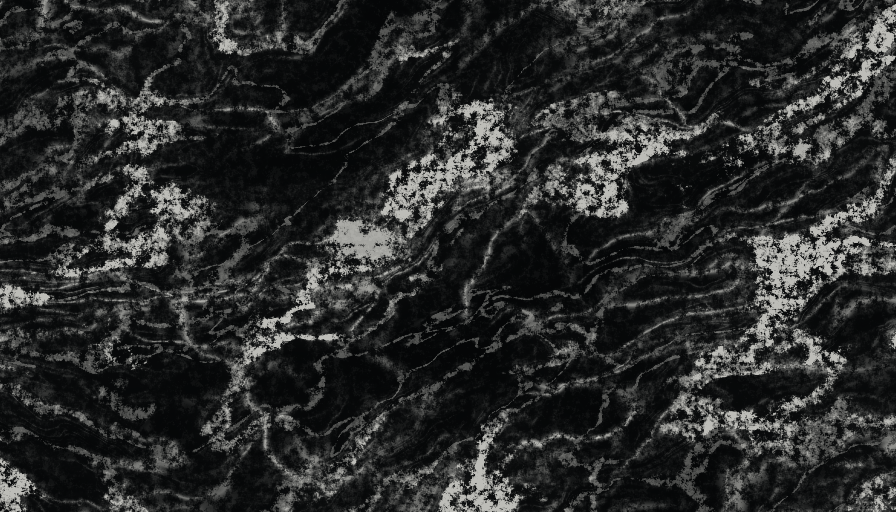
Reproduce this texture procedurally as a WebGL 1 fragment shader.

```glsl
precision highp float;

// Polished black granite crossed by pale mineral veins rising to the right.
// A bent, stretched flow space carries crumbly bands, fine filaments and
// faint strata, all taken from the zero contours of gradient noise.

uniform vec2 u_resolution;

const vec3 BLACK_STONE = vec3(0.018, 0.024, 0.027);
const vec3 PALE_QUARTZ = vec3(0.74, 0.74, 0.72);
const float FLOW_ANGLE = 0.47;

vec2 hash2(vec2 cell) {
  vec3 q = fract(cell.xyx * vec3(0.1031, 0.1030, 0.0973));
  q += dot(q, q.yzx + 33.33);
  return fract((q.xx + q.yz) * q.zy);
}

float cornerSlope(vec2 cell, vec2 offset, vec2 corner) {
  return dot(hash2(cell + corner) * 2.0 - 1.0, offset - corner);
}

float noise(vec2 p) {
  vec2 cell = floor(p);
  vec2 f = p - cell;
  vec2 u = f * f * f * (f * (f * 6.0 - 15.0) + 10.0);
  float low = mix(cornerSlope(cell, f, vec2(0.0, 0.0)),
                  cornerSlope(cell, f, vec2(1.0, 0.0)), u.x);
  float high = mix(cornerSlope(cell, f, vec2(0.0, 1.0)),
                   cornerSlope(cell, f, vec2(1.0, 1.0)), u.x);
  return mix(low, high, u.y);
}

float fbm(vec2 p, float gain) {
  float sum = 0.0;
  float amplitude = 1.0;
  for (int octave = 0; octave < 4; octave++) {
    sum += amplitude * noise(p);
    p = p * 2.03 + vec2(17.3, 9.1);
    amplitude *= gain;
  }
  return sum;
}

vec2 rotate(vec2 p, float angle) {
  float c = cos(angle);
  float s = sin(angle);
  return vec2(c * p.x + s * p.y, c * p.y - s * p.x);
}

vec2 warp(vec2 p, float frequency, float amount) {
  vec2 q = p * frequency;
  return p + amount * vec2(fbm(q + 3.7, 0.5), fbm(q + 41.2, 0.5));
}

// Turns the flow downhill in the lower left corner.
vec2 bendCorner(vec2 p) {
  float reach = max(0.45 - p.x, 0.0);
  float low = 1.0 - smoothstep(0.2, 0.65, p.y);
  return vec2(p.x, p.y - 1.2 * reach * reach * low);
}

// Falls from one on the contour to zero, with a short tail.
float ridge(float contour, float width) {
  return exp(-pow(abs(contour) / width, 1.5));
}

// A band broken into crumbs by the grain; swell widens and brightens it.
float crumblyBand(float contour, float swell, float grain, float maxWidth) {
  float width = mix(0.02, maxWidth, smoothstep(-0.2, 0.3, swell));
  float band = ridge(contour, width);
  float crumbs = smoothstep(0.22, 0.85, band * (1.0 + 1.7 * grain));
  float bright = smoothstep(0.02, 0.4, swell + 0.22 * grain);
  return crumbs * mix(0.36, 0.98, bright) * clamp(0.92 + 0.7 * grain, 0.3, 1.1);
}

// A thin line along the zero contour, fading in and out.
float filament(vec2 p, float angle, vec2 frequency, float width, float seed) {
  vec2 q = rotate(p, angle);
  float contour = fbm(q * frequency + seed, 0.34);
  float fade = smoothstep(-0.1, 0.3, noise(q * vec2(2.2, 4.5) + seed * 1.7));
  float thickness = max(width, 1.1 / u_resolution.y) * frequency.y;
  return fade * ridge(contour, thickness);
}

void main() {
  vec2 p = gl_FragCoord.xy / u_resolution.y;
  vec2 bent = warp(warp(bendCorner(p), 1.6, 0.15), 9.0, 0.02);
  vec2 flow = rotate(bent, FLOW_ANGLE);
  float grain = fbm(p * 40.0, 0.85);

  // Broad bands and a narrower second family between them.
  float contour = fbm(flow * vec2(1.6, 4.3) + 5.4, 0.46);
  float swell = noise(flow * vec2(1.7, 2.6) + 23.6);
  float light = crumblyBand(contour, swell, grain, 0.1);
  float minorContour = fbm(flow * vec2(2.1, 6.2) + 37.9, 0.48);
  float minorSwell = noise(flow * vec2(2.3, 4.2) + 71.3);
  light = max(light, crumblyBand(minorContour, minorSwell - 0.05, grain, 0.1));

  // Isolated quartz pockets.
  float pocket = fbm(flow * vec2(3.1, 4.6) + 61.8, 0.4);
  light = max(light, 0.85 * smoothstep(0.48, 0.66, pocket + 0.25 * grain));

  // Fine filaments at several scales, roughly following the flow.
  float lines = 0.0;
  for (int layer = 0; layer < 5; layer++) {
    float n = float(layer);
    float angle = FLOW_ANGLE + 0.11 * (mod(n * 2.0, 5.0) - 2.2);
    vec2 frequency = vec2(1.2, 3.8) * (1.0 + 0.38 * n);
    float line = filament(bent, angle, frequency, 0.0045, 11.3 + 19.7 * n);
    lines = max(lines, line * (0.68 - 0.06 * n));
  }
  float crossVein = filament(bent, -0.95, vec2(1.3, 2.0), 0.007, 83.1);
  lines = max(lines, 0.6 * crossVein);
  light = max(light, lines * clamp(0.85 + 1.7 * grain, 0.1, 1.4));

  // Thin wood-like strata hugging the bands, and fine mineral dust.
  float halo = ridge(contour, 0.3) * smoothstep(-0.25, 0.2, swell);
  halo = max(halo, ridge(minorContour, 0.22) * smoothstep(-0.15, 0.25, minorSwell));
  float strata = noise(vec2(flow.x * 4.0, contour * 16.0 + flow.y * 12.0));
  float streaks = ridge(strata, 0.11) * clamp(0.8 + 1.6 * grain, 0.0, 1.6);
  light += halo * (0.03 + 0.25 * streaks) * (1.0 - light);
  light += 0.05 * smoothstep(0.0, 0.6, grain);

  vec3 color = mix(BLACK_STONE, PALE_QUARTZ, clamp(light, 0.0, 1.0));
  gl_FragColor = vec4(color, 1.0);
}
```
